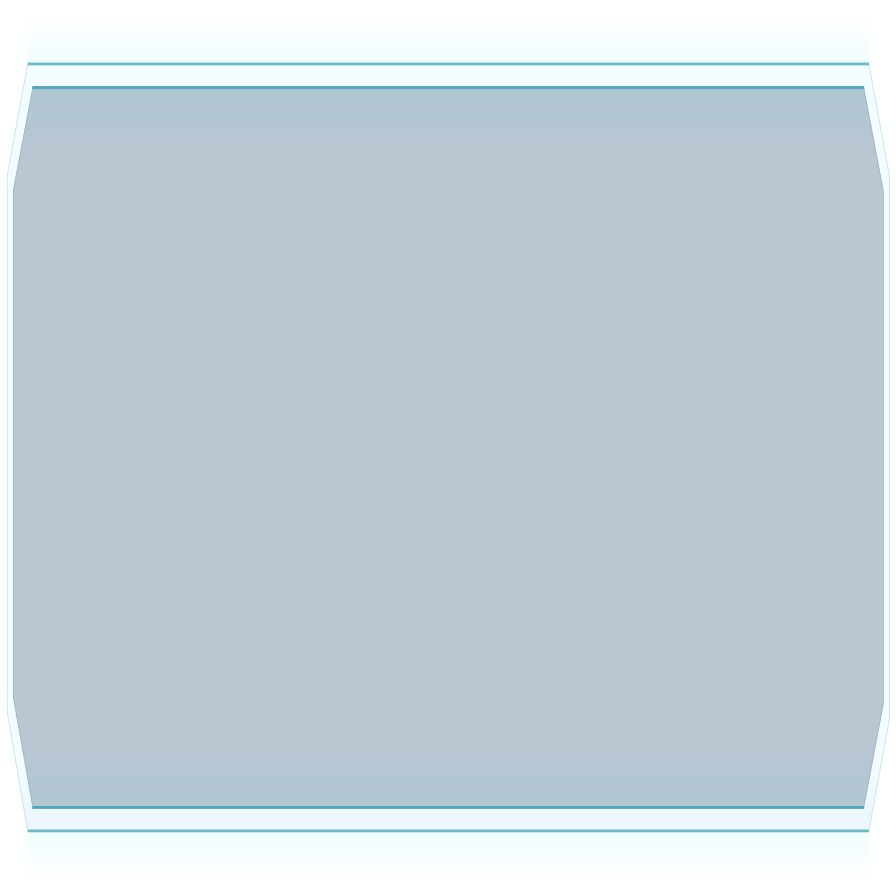
Write a WebGL 1 fragment shader that draws this background.

```glsl
precision highp float;
// A pale blue-grey panel with cut corners inside a white and icy cyan frame.
// Two nested chamfered boxes are drawn with distance functions; teal rules mark
// their top and bottom edges, and soft cyan glows fade away from those rules.

uniform vec2 u_resolution;

// Layout, as fractions of the canvas
const vec2 CENTER = vec2(0.5003, 0.5006);
const vec2 INNER_HALF = vec2(0.4860, 0.4017);
const vec2 INNER_CUT = vec2(0.0218, 0.1150);
const vec2 OUTER_HALF = vec2(0.4922, 0.4280);
const vec2 OUTER_CUT = vec2(0.0228, 0.1240);
const float LOWER_LEFT_EXTRA = 0.0085;
const float RULE_HALF = 0.0016;
const float HAIRLINE_HALF = 0.0006;
const float GLOW_REACH = 0.058;
const float TINT_REACH = 0.090;

// Colours
const vec3 PAPER = vec3(0.996, 1.0, 1.0);
const vec3 GLOW = vec3(0.949, 0.990, 0.996);
const vec3 BAND_TOP = vec3(0.953, 0.990, 0.996);
const vec3 BAND_BOTTOM = vec3(0.930, 0.965, 0.980);
const vec3 PANEL = vec3(0.729, 0.776, 0.824);
const vec3 PANEL_TINT = vec3(0.692, 0.780, 0.824);
const vec3 OUTER_RULE = vec3(0.410, 0.735, 0.795);
const vec3 INNER_RULE = vec3(0.330, 0.650, 0.745);
const vec3 HAIRLINE = vec3(0.740, 0.875, 0.920);

// Signed distance to a box whose corners are cut by the given width and height
float chamferBox(vec2 q, vec2 halfSize, vec2 cut) {
  vec2 edge = q - halfSize;
  float slope = dot(edge + vec2(0.0, cut.y), normalize(cut.yx));
  return max(max(edge.x, edge.y), slope);
}

// Smooth coverage of the region where d is negative
float fill(float d, float pixel) {
  return 1.0 - smoothstep(-0.5 * pixel, 0.5 * pixel, d);
}

// Horizontal rule along the top and bottom edges of a chamfered box
float edgeRule(vec2 q, vec2 halfSize, vec2 cut, float pixel) {
  float across = abs(q.y - halfSize.y) - RULE_HALF;
  float along = q.x - (halfSize.x - cut.x);
  return fill(across, pixel) * fill(along, pixel);
}

void main() {
  vec2 uv = gl_FragCoord.xy / u_resolution;
  float pixel = 1.0 / min(u_resolution.x, u_resolution.y);
  vec2 p = uv - CENTER;
  vec2 q = abs(p);

  // The lower left corner is cut a little higher than the others
  float extra = LOWER_LEFT_EXTRA * step(p.x, 0.0) * step(p.y, 0.0);
  vec2 innerCut = INNER_CUT + vec2(0.0, extra);
  vec2 outerCut = OUTER_CUT + vec2(0.0, extra);
  float inner = chamferBox(q, INNER_HALF, innerCut);
  float outer = chamferBox(q, OUTER_HALF, outerCut);

  // Paper with glows beyond the top and bottom rules
  float beyond = max(q.y - OUTER_HALF.y, 0.0);
  float glow = 1.0 - smoothstep(0.0, GLOW_REACH, beyond);
  glow *= step(OUTER_HALF.y, q.y);
  glow *= 1.0 - smoothstep(-0.003, 0.003, q.x - OUTER_HALF.x + OUTER_CUT.x);
  vec3 color = mix(PAPER, GLOW, glow);

  // Light band of the frame with a faint outline
  vec3 band = mix(BAND_BOTTOM, BAND_TOP, smoothstep(0.08, 0.16, uv.y));
  color = mix(color, band, fill(outer, pixel));
  color = mix(color, HAIRLINE, 0.7 * fill(abs(outer) - HAIRLINE_HALF, pixel));

  // Panel, tinted cyan towards its top and bottom
  float tint = 1.0 - smoothstep(0.0, TINT_REACH, INNER_HALF.y - q.y);
  color = mix(color, mix(PANEL, PANEL_TINT, tint), fill(inner, pixel));
  float innerLine = fill(abs(inner + HAIRLINE_HALF) - HAIRLINE_HALF, pixel);
  color = mix(color, INNER_RULE, 0.25 * innerLine);

  // Teal rules
  color = mix(color, OUTER_RULE, edgeRule(q, OUTER_HALF, outerCut, pixel));
  color = mix(color, INNER_RULE, edgeRule(q, INNER_HALF, innerCut, pixel));

  gl_FragColor = vec4(color, 1.0);
}
```
